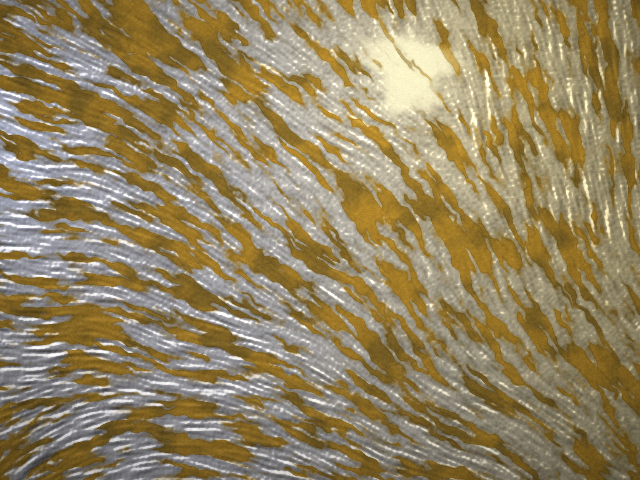
Give the GLSL for this texture, as a Shadertoy shader.

```glsl
const vec3 OCHRE = vec3(0.60, 0.45, 0.13);
const vec3 DARK_OCHRE = vec3(0.45, 0.35, 0.12);
const vec3 COOL_SILVER = vec3(0.59, 0.595, 0.63);
const vec3 WARM_SILVER = vec3(0.62, 0.58, 0.45);
const vec3 GLINT = vec3(0.27, 0.26, 0.23);
const vec3 GLARE = vec3(1.0, 0.97, 0.80);

float hash(vec2 p) {
    return fract(sin(dot(p, vec2(127.1, 311.7))) * 43758.5453);
}

float noise(vec2 p) {
    vec2 i = floor(p), f = fract(p);
    f = f * f * (3.0 - 2.0 * f);
    return mix(mix(hash(i), hash(i + vec2(1, 0)), f.x),
               mix(hash(i + vec2(0, 1)), hash(i + vec2(1, 1)), f.x), f.y);
}

float fbm(vec2 p) {
    float sum = 0.0, gain = 0.5;
    for (int i = 0; i < 4; i++) {
        sum += gain * noise(p);
        p = mat2(1.6, 1.2, -1.2, 1.6) * p + 7.3;
        gain *= 0.5;
    }
    return sum / 0.9375;
}

// Brush direction: level on the left, steep at the upper right
vec2 flow(vec2 p) {
    float fall = -0.12 + 0.74 * p.x + 0.56 * p.y;
    fall -= 0.40 * smoothstep(0.30, 0.0, p.y) * smoothstep(0.55, 0.0, p.x);
    fall += 0.5 * (noise(p * 7.0 + 3.0) - 0.5);
    return vec2(cos(fall), -sin(fall));
}

// Noise smeared along the brush direction, roughly -1 to 1
float streak(vec2 p, float frequency, float stride) {
    float sum = noise(p * frequency), weight = 1.0;
    vec2 ahead = p, behind = p;
    for (int i = 1; i <= 8; i++) {
        float w = 1.0 - float(i) / 9.0;
        ahead += flow(ahead) * stride;
        behind -= flow(behind) * stride;
        sum += w * (noise(ahead * frequency) + noise(behind * frequency));
        weight += 2.0 * w;
    }
    return (sum / weight - 0.5) * 10.0;
}

float paintHeight(vec2 p) {
    return streak(p, 135.0, 0.0035) + 0.9 * (noise(p * 170.0) - 0.5);
}

float glow(vec2 p, vec2 centre, vec2 size) {
    vec2 d = (p - centre) / size;
    return exp(-dot(d, d));
}

void mainImage(out vec4 fragColor, in vec2 fragCoord) {
    vec2 p = fragCoord / iResolution.y;
    float aspect = iResolution.x / iResolution.y;
    vec2 lamp = vec2(0.64 * aspect, 0.85);

    // Ragged streaks of silver paint over the ochre ground
    vec2 ragged = p + 0.010 * (vec2(noise(p * 60.0), noise(p * 60.0 + 19.0)) - 0.5);
    float cover = 0.75 * streak(ragged, 58.0, 0.0085) + 0.55 * streak(ragged, 112.0, 0.005);
    cover += 0.9 * (fbm(p * 75.0) - 0.5) + 1.5 * (fbm(p * 8.0 + 11.0) - 0.5) + 0.20;
    cover += 0.7 * glow(p, lamp, vec2(0.16, 0.15));
    cover -= 0.6 * glow(p, vec2(0.25, 1.0), vec2(0.35, 0.12));
    float silver = 0.72 * smoothstep(-0.38, 0.18, cover) + 0.24 * smoothstep(0.0, 0.7, cover);

    // Fine ridges lit from the upper left
    float relief = paintHeight(p) - paintHeight(p + vec2(-0.003, 0.004));
    float grain = hash(floor(p * 384.0)) - 0.5;

    // Ground and paint colours
    vec3 ground = mix(OCHRE, DARK_OCHRE, smoothstep(0.38, 0.75, fbm(p * 18.0)));
    ground *= 1.0 + 0.06 * relief;
    float warmth = smoothstep(0.2, 1.0, p.x / aspect + 0.25 * (p.y - 0.5));
    vec3 paint = mix(COOL_SILVER, WARM_SILVER, warmth);
    paint *= 0.96 + 0.17 * relief + 0.10 * smoothstep(0.3, 1.4, cover);
    paint += GLINT * smoothstep(0.35, 1.3, relief);
    vec3 color = mix(ground, paint, 0.05 + 0.95 * silver);
    color *= 1.0 - 0.10 * smoothstep(0.3, 0.0, abs(cover + 0.3));

    // Room light, cool window sheen and darker corners
    vec2 q = vec2(p.x / aspect, p.y) - 0.5;
    float light = 1.07 - 0.75 * dot(q, q) + 0.16 * q.y;
    light += 0.22 * glow(p, lamp, vec2(0.34, 0.30));
    color *= light;
    color += vec3(0.12, 0.14, 0.19) * silver * glow(p, vec2(0.0, 0.72), vec2(0.18, 0.25));

    // Broken lamp reflection
    float glare = glow(p, lamp, vec2(0.125, 0.12)) + 0.9 * (fbm(p * 24.0) - 0.5);
    glare = smoothstep(0.35, 0.85, glare) * glow(p, lamp, vec2(0.22, 0.20));
    color = mix(color, GLARE, glare * (0.45 + 0.55 * silver));
    color += 0.035 * grain;

    fragColor = vec4(clamp(color, 0.0, 1.0), 1.0);
}
```
